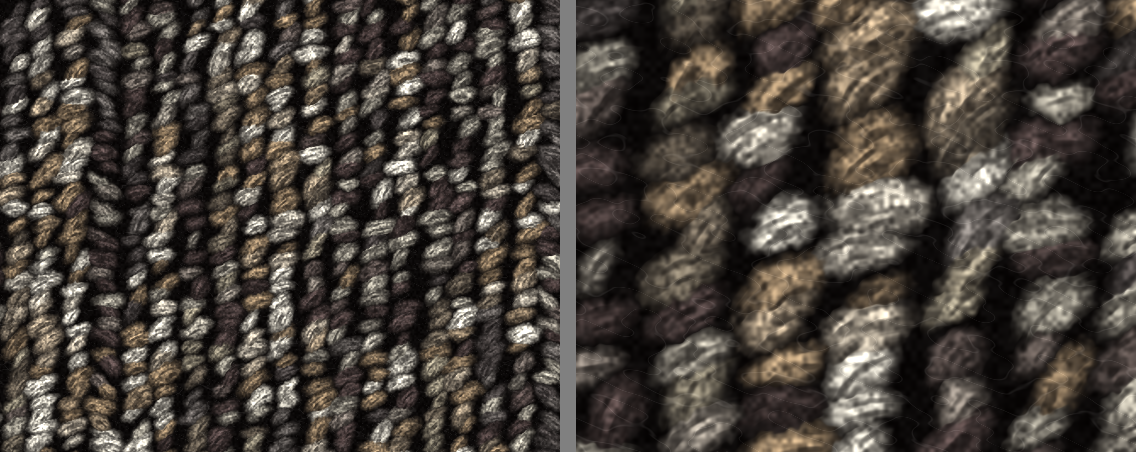
Left: the whole. Right: its middle third, enlarged.
Give the GLSL for this texture, as a WebGL 1 fragment shader.

```glsl
precision highp float;
uniform vec2 u_resolution;

float hash(vec2 p) {
  vec3 q = fract(p.xyx * vec3(0.1031, 0.1030, 0.0973));
  q += dot(q, q.yzx + 33.33);
  return fract((q.x + q.y) * q.z);
}

float noise(vec2 p) {
  vec2 i = floor(p), f = fract(p);
  f = f * f * (3.0 - 2.0 * f);
  return mix(mix(hash(i), hash(i + vec2(1, 0)), f.x),
             mix(hash(i + vec2(0, 1)), hash(i + vec2(1, 1)), f.x), f.y);
}

// Yarn changes along each row of loops; every yarn twists two strands
vec3 yarnColor(float yarn, vec2 id) {
  float strand = smoothstep(0.32, 0.70, hash(id + 71.0));
  vec3 color;
  if (yarn < 0.38) color = mix(vec3(0.41, 0.35, 0.27), vec3(0.63, 0.62, 0.58), strand);
  else if (yarn < 0.70) color = mix(vec3(0.21, 0.175, 0.172), vec3(0.47, 0.46, 0.42), strand);
  else if (yarn < 0.82) color = mix(vec3(0.20, 0.188, 0.185), vec3(0.29, 0.28, 0.27), strand);
  else color = mix(vec3(0.30, 0.275, 0.235), vec3(0.44, 0.42, 0.36), strand);
  return color * (0.86 + 0.28 * hash(id + 13.0));
}

void main() {
  vec2 p = gl_FragCoord.xy / u_resolution.x;

  // Uneven tuft outlines
  vec2 fray = vec2(noise(p * 230.0), noise(p * 230.0 + 57.0)) - 0.5;
  vec2 sway = vec2(noise(p * 45.0 + 11.0), noise(p * 45.0 + 83.0)) - 0.5;
  vec2 q = p + 0.0035 * fray + 0.009 * sway;

  vec3 colorSum = vec3(0.0);
  float weightSum = 0.0;

  // Nearby tufts, blended narrowly where they touch
  for (int cx = -1; cx <= 1; cx++) {
    float column = floor(q.x * 18.7) + float(cx) + 20.0;
    float columnHash = hash(vec2(column, 3.0));
    float pitch = 0.0235 + 0.006 * columnHash;
    float lean = hash(vec2(column, 9.0)) < 0.15 ? -0.4 : 0.6;
    for (int cy = -2; cy <= 2; cy++) {
      float row = floor(q.y / pitch) + float(cy);
      vec2 id = vec2(column, row + 40.0);
      vec2 jitter = vec2(hash(id), hash(id + 31.0)) - 0.5;
      vec2 center = vec2((column - 19.5) / 18.7, (row + 0.5) * pitch);
      center.x += 0.012 * (noise(vec2(column * 5.0, center.y * 9.0 + 5.0)) - 0.5);
      center += jitter * vec2(0.020, 0.012);

      float patchRow = floor(center.y * 3.2 + columnHash * 5.0
                       + 0.5 * hash(id + 5.0));
      float yarn = hash(vec2(column * 3.0, patchRow + 17.0));
      yarn = mix(yarn, hash(id + 91.0), step(0.82, hash(id + 37.0)));
      float size = (yarn < 0.38 ? 1.06 : 0.98) * (0.82 + 0.36 * hash(id + 23.0));

      float angle = lean + 0.9 * (hash(id + 47.0) - 0.5);
      float c = cos(angle), s = sin(angle);
      mat2 turn = mat2(c, -s, s, c);
      vec2 d = turn * (q - center);
      vec2 r = d / (size * vec2(0.0275, 0.0148));

      // Fine strands along the tuft fray its edge and catch light from above
      vec2 t = turn * (p + 0.0012 * fray - center);
      float bend = t.y + 8.0 * t.x * t.x;
      float fibre = noise(vec2(t.x * 75.0, bend * 290.0) + id * 7.0);
      fibre = smoothstep(0.12, 0.88, fibre);
      float depth = dot(r, r) + 0.4 * (hash(id + 61.0) - 0.5) + 0.3 * (fibre - 0.5);
      float weight = exp(-15.0 * depth);
      float light = (0.56 + 0.84 * fibre) * (1.0 + 0.24 * clamp(r.y, -1.0, 1.0));
      colorSum += weight * light * yarnColor(yarn, id);
      weightSum += weight;
    }
  }

  // Dark gaps between tufts
  float depth = -log(weightSum + 0.0000001) / 15.0;
  float shade = mix(0.22, 1.06, smoothstep(1.02, 0.15, depth));
  vec3 color = colorSum / (weightSum + 0.0000001) * shade;

  // Stray fuzz and grain
  float grain = noise(p * 330.0 + 19.0);
  color *= 0.62 + 0.76 * grain;
  color += 0.05 * (noise(p.yx * 290.0) - 0.45);
  float hair = noise(vec2(p.x * 60.0 + p.y * 130.0, p.y * 60.0 - p.x * 40.0));
  color += 0.06 * smoothstep(0.035, 0.0, abs(hair - 0.5));
  gl_FragColor = vec4(color + vec3(0.038, 0.029, 0.027), 1.0);
}
```
